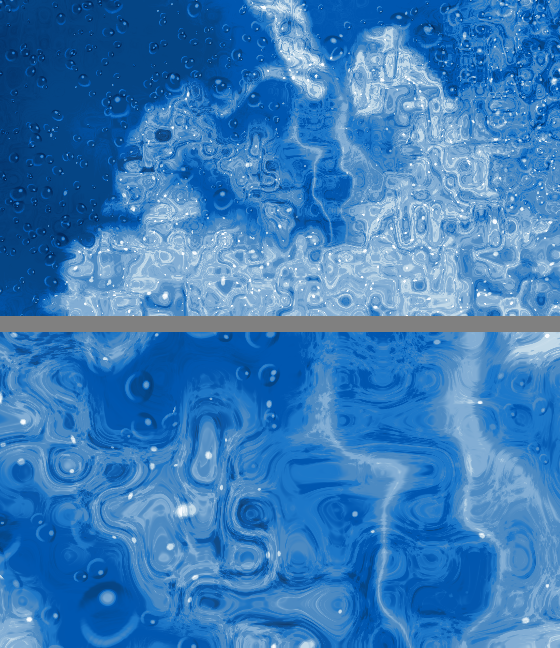
Top: the whole. Bottom: its middle third, enlarged.
This texture is drawn by a Shadertoy shader. Its source:

```glsl
// Churning blue water: soft capsules lay out the splashes, warped ridged noise
// gives glassy folds inside them, and shaded bubbles and glints lie on top.
// Everything adds to a single tone, which a blue-to-white ramp then colours.

float hash(vec2 p) {
    vec3 q = fract(vec3(p.xyx) * 0.1031);
    q += dot(q, q.yzx + 33.33);
    return fract((q.x + q.y) * q.z);
}

vec2 hash2(vec2 p) {
    return vec2(hash(p + 3.7), hash(p + 71.3));
}

float noise(vec2 p) {
    vec2 i = floor(p), f = fract(p);
    f = f * f * (3.0 - 2.0 * f);
    return mix(mix(hash(i), hash(i + vec2(1, 0)), f.x),
               mix(hash(i + vec2(0, 1)), hash(i + vec2(1, 1)), f.x), f.y);
}

// Signed water texture: broad lumps plus thin bright creases
float folds(vec2 p, float gain) {
    float lumps = 0.0, creases = 0.0, weight = 0.5, total = 0.0;
    for (int i = 0; i < 5; i++) {
        float n = noise(p);
        lumps += weight * (n - 0.5);
        creases += weight * (pow(1.0 - abs(2.0 * n - 1.0), 4.0) - 0.27);
        total += weight;
        weight *= gain;
        p = mat2(1.6, 1.2, -1.2, 1.6) * p + 5.3;
    }
    return (1.7 * lumps + 0.9 * creases) / total;
}

// Soft-edged thick segment, 1 inside
float splash(vec2 p, vec2 a, vec2 b, float radius, float soft) {
    vec2 d = b - a;
    float t = clamp(dot(p - a, d) / dot(d, d), 0.0, 1.0);
    return smoothstep(soft, -soft, length(p - a - d * t) - radius);
}

// Glassy bubbles: dark body, lit lower rim, small highlight
float bubbles(vec2 p, float density) {
    vec2 cell = floor(p);
    if (hash(cell + 17.0) > density) return 0.0;
    float radius = mix(0.1, 0.3, hash(cell + 9.0));
    vec2 n = (fract(p) - 0.5 - 0.36 * (hash2(cell) - 0.5)) / radius;
    n.x *= mix(0.85, 1.1, hash(cell + 5.0));
    float d = length(n);
    float body = smoothstep(1.1, 0.9, d);
    float rim = smoothstep(0.32, 0.0, abs(d - 0.82));
    float lit = 0.08 + 0.3 * dot(n, vec2(0.5, -0.75));
    float highlight = smoothstep(0.34, 0.1, length(n - vec2(-0.3, 0.42)));
    return body * (rim * lit - 0.04 + 0.5 * highlight);
}

// Scattered round glints
float glints(vec2 p, float density) {
    vec2 cell = floor(p);
    float radius = mix(0.08, 0.24, hash(cell + 2.0));
    float d = length(fract(p) - 0.5 - 0.4 * (hash2(cell) - 0.5));
    return step(hash(cell + 41.0), density) * smoothstep(radius, radius * 0.4, d);
}

vec3 waterColor(float tone) {
    vec3 c = mix(vec3(0.01, 0.17, 0.37), vec3(0.02, 0.27, 0.52), smoothstep(-0.1, 0.1, tone));
    c = mix(c, vec3(0.00, 0.34, 0.69), smoothstep(0.14, 0.26, tone));
    c = mix(c, vec3(0.11, 0.47, 0.79), smoothstep(0.29, 0.40, tone));
    c = mix(c, vec3(0.30, 0.54, 0.76), smoothstep(0.41, 0.54, tone));
    c = mix(c, vec3(0.51, 0.68, 0.83), smoothstep(0.58, 0.76, tone));
    c = mix(c, vec3(0.76, 0.85, 0.91), smoothstep(0.80, 0.95, tone));
    return mix(c, vec3(0.98, 0.99, 1.0), smoothstep(1.0, 1.25, tone));
}

void mainImage(out vec4 fragColor, in vec2 fragCoord) {
    vec2 p = fragCoord / iResolution.y;
    p.x += 0.889 - 0.5 * iResolution.x / iResolution.y;

    // Ragged outlines and swirling folds come from two levels of warp
    vec2 coarse = vec2(noise(p * 7.0), noise(p * 7.0 + 40.0)) - 0.5;
    vec2 fine = vec2(noise(p * 21.0 + 9.0), noise(p * 21.0 + 60.0)) - 0.5;
    vec2 w = p + 0.11 * coarse + 0.05 * fine;

    // Splash layout
    float stream = splash(p + 0.05 * coarse + 0.02 * fine, vec2(0.85, 1.04), vec2(0.98, 0.77), 0.072, 0.02);
    float column = max(splash(w, vec2(1.24, 0.78), vec2(1.42, 0.46), 0.11, 0.03),
                       splash(w, vec2(1.42, 0.46), vec2(1.25, 0.2), 0.19, 0.09));
    float crown = max(splash(w, vec2(0.60, 0.66), vec2(0.45, 0.43), 0.09, 0.03),
                      splash(w, vec2(0.60, 0.63), vec2(0.88, 0.36), 0.07, 0.05));
    crown = max(crown, splash(w, vec2(0.66, 0.66), vec2(0.86, 0.74), 0.025, 0.02));
    float front = max(splash(w, vec2(0.40, 0.08), vec2(1.8, 0.04), 0.21, 0.05),
                      splash(w, vec2(0.57, 0.32), vec2(0.62, 0.2), 0.09, 0.03));
    float froth = smoothstep(1.2, 1.6, w.x + 0.35 * (0.75 - w.y));
    float veil = splash(w, vec2(1.02, 0.66), vec2(1.05, 0.3), 0.15, 0.07);
    float foam = max(max(stream, column), max(front, 0.8 * crown));

    // Open water, dark at the left
    float tone = 0.11 + 0.13 * smoothstep(0.15, 0.9, p.x) + 0.22 * (noise(p * 3.5 + 8.0) - 0.5);
    tone += 0.24 * froth;
    tone = mix(tone, 0.70 - 0.14 * crown * (1.0 - front), foam);

    // Folds, softer in the near foam
    float blur = smoothstep(0.36, 0.1, p.y) * front;
    float texture1 = folds(w * 9.0 + 2.0 * fine, mix(0.85, 0.62, blur));
    float amount = mix(0.07 + 0.50 * froth, 0.72 - 0.14 * blur, foam);
    amount = max(amount, max(0.75 * crown * (1.0 - blur), 0.35 * veil));
    tone += amount * texture1;

    // Falling strands, and streaks along the pouring stream
    float strand = 1.0 - abs(2.0 * noise(vec2(w.x * 17.0, w.y * 3.0)) - 1.0);
    tone += veil * (1.0 - foam) * (0.45 * pow(strand, 5.0) + 0.06);
    vec2 along = mat2(0.91, 0.42, -0.42, 0.91) * p;
    tone += stream * 0.55 * (noise(vec2(along.x * 9.0, along.y * 38.0)) - 0.4);

    // Bubbles at four sizes
    float open = (1.0 - foam) * (1.0 - 0.9 * veil) * (1.0 - crown);
    float crowd = mix(0.5, 0.8, froth) * (1.0 - 0.6 * splash(p, vec2(1.1, 0.92), vec2(1.2, 0.96), 0.12, 0.08));
    for (int i = 0; i < 4; i++) {
        float k = float(i), a = 0.4 + 0.9 * k;
        vec2 q = mat2(cos(a), sin(a), -sin(a), cos(a)) * vec2(13.0 + 0.0 * k, 0.0);
        vec2 turned = mat2(cos(a), sin(a), -sin(a), cos(a)) * (p + 0.012 * fine);
        tone += open * bubbles(turned * (7.0 + 4.5 * k) + q + 30.0, crowd);
    }

    // Glints, mostly on the foam
    float shine = max(max(foam, crown), 0.6 * froth) + 0.08;
    tone += 0.5 * glints(p * 22.0 + fine * 0.6, 0.16 * shine);
    tone += 0.5 * glints(p * 43.0 + fine + 15.0, 0.20 * shine);

    // Near foam is greyer in its shadows
    vec3 color = waterColor(tone);
    float shadow = foam * smoothstep(0.55, 0.2, tone);
    color = mix(color, vec3(0.17, 0.36, 0.56), 0.4 * shadow);
    fragColor = vec4(color, 1.0);
}
```
